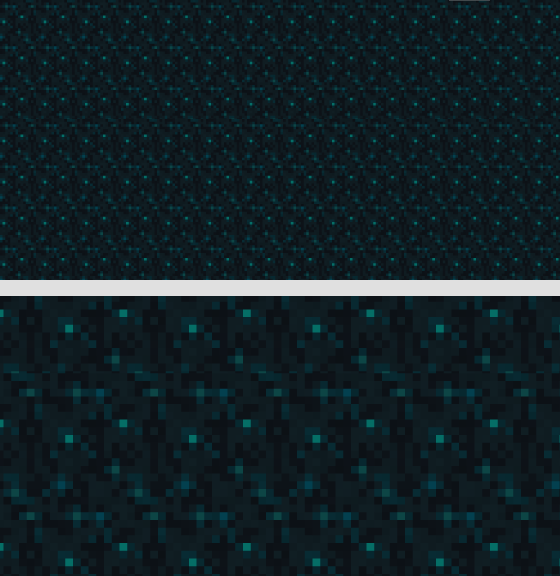
Top, the full canvas; bottom, a detail of the centre.
Reproduce this pattern procedurally as a Shadertoy shader.

```glsl
// Dark mosaic of small square cells: a 16 x 16 cell tile repeated 13.6 times across and 6.8 down.
// Each tile mixes hashed near-black cells with a few teal sparks, ringed by dim cross-shaped halos.
// The rows slip by two cells at a seam; a box of subsamples smooths the cell edges.

const float TILE = 16.0;

// Spark cells: column, row counted downward, kind (0 blue, 1 dull, 2 bright).
const vec3 SPARKS[8] = vec3[8](
    vec3(1, 8, 2), vec3(8, 6, 2), vec3(7, 12, 1), vec3(2, 2, 1),
    vec3(12, 2, 1), vec3(5, 2, 0), vec3(0, 14, 0), vec3(10, 15, 1));

float hash(vec2 p) {
    vec3 q = fract(p.xyx * vec3(0.1031, 0.1030, 0.0973));
    q += dot(q, q.yzx + 33.33);
    return fract((q.x + q.y) * q.z);
}

vec3 sparkColor(float kind) {
    if (kind > 1.5) return vec3(0.02, 0.43, 0.40);
    if (kind > 0.5) return vec3(0.05, 0.27, 0.27);
    return vec3(0.01, 0.25, 0.31);
}

vec3 cellColor(vec2 cell) {
    // Ground: fine grain blended with coarser two-cell clumps
    float grain = hash(cell + 3.7);
    float clump = hash(floor(cell / 2.0) + 41.3);
    float light = step(0.5, 0.6 * grain + 0.4 * clump);
    vec3 color = mix(vec3(0.05, 0.07, 0.09), vec3(0.06, 0.11, 0.13), light);

    // Stray deep teal cells
    vec3 halo = vec3(0.03, 0.16, 0.19);
    float chance = hash(cell + 87.1);
    if (chance < 0.06) color = halo;

    // Sparks and their broken halos, wrapped around the tile
    for (int i = 0; i < 8; i++) {
        vec2 d = abs(mod(cell - SPARKS[i].xy + 0.5 * TILE, TILE) - 0.5 * TILE);
        float steps = d.x + d.y;
        if (steps < 0.5) return sparkColor(SPARKS[i].z);
        if (steps < 1.5 && chance < 0.85) color = halo;
    }
    return color * (0.93 + 0.14 * hash(cell + 19.9));
}

// p has its origin at the top left, in units of the canvas height
vec3 pattern(vec2 p) {
    vec2 q = p * 6.8 * TILE;
    if (q.y > 46.0) q.y += 1.73; // slipped rows below the seam
    vec3 color = cellColor(mod(floor(q), TILE));

    // Thin pale scuff on the top edge
    float scuff = step(abs(p.x - 1.677), 0.073) * step(p.y, 0.0026);
    return mix(color, vec3(0.32, 0.34, 0.35), scuff);
}

void mainImage(out vec4 fragColor, in vec2 fragCoord) {
    const int SAMPLES = 4;
    vec3 sum = vec3(0.0);
    for (int j = 0; j < SAMPLES; j++) {
        for (int i = 0; i < SAMPLES; i++) {
            vec2 offset = (vec2(i, j) + 0.5) / float(SAMPLES) - 0.5;
            vec2 p = (fragCoord + offset) / iResolution.y;
            sum += pattern(vec2(p.x, 1.0 - p.y));
        }
    }
    fragColor = vec4(sum / float(SAMPLES * SAMPLES), 1.0);
}
```
